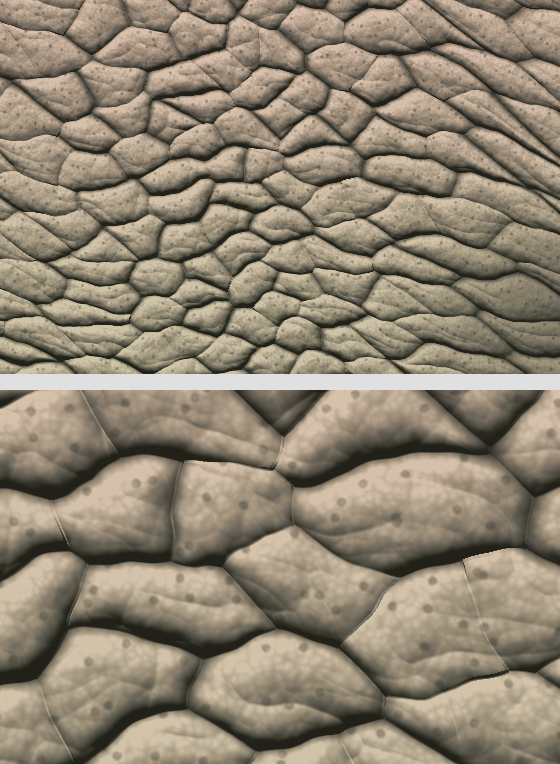
Top, the full canvas; bottom, a detail of the centre.
This texture is drawn by a WebGL 2 fragment shader. Its source:

```glsl
#version 300 es
precision highp float;

uniform vec2 u_resolution;
out vec4 fragColor;

const vec3 TONES[6] = vec3[6](
    vec3(0.13, 0.13, 0.10), vec3(0.29, 0.28, 0.24), vec3(0.41, 0.39, 0.35),
    vec3(0.56, 0.51, 0.44), vec3(0.69, 0.63, 0.55), vec3(0.83, 0.76, 0.68));

vec2 hash2(vec2 p) {
    vec3 q = fract(p.xyx * vec3(0.1031, 0.1030, 0.0973));
    q += dot(q, q.yzx + 33.33);
    return fract((q.xx + q.yz) * q.zy);
}

// Layered sines that bend straight lines into wavering ones
vec2 waver(vec2 p, float freq, float amount) {
    vec2 offset = vec2(0.0);
    for (int i = 0; i < 3; i++) {
        offset += amount * sin(p.yx * freq + vec2(1.7, 4.1) * float(i + 1) + p * freq * 0.6);
        freq *= 2.1;
        amount *= 0.45;
    }
    return p + offset;
}

// Distance to the nearest scattered point
float cellular(vec2 p) {
    vec2 cell = floor(p);
    float nearest = 4.0;
    for (int y = -1; y <= 1; y++)
    for (int x = -1; x <= 1; x++) {
        vec2 id = cell + vec2(x, y);
        vec2 toPoint = id + hash2(id) - p;
        nearest = min(nearest, dot(toPoint, toPoint));
    }
    return sqrt(nearest);
}

vec2 seedPoint(vec2 id, vec2 jitter) {
    return id + 0.5 + (hash2(id + 17.0) - 0.5) * jitter;
}

// Rounded distance to the cell borders; some borders are shallower than others
float creaseDistance(vec2 p, vec2 jitter, float shallow, float sharpness) {
    vec2 cell = floor(p), home = cell;
    float nearest = 9.0;
    for (int y = -1; y <= 1; y++)
    for (int x = -1; x <= 1; x++) {
        vec2 id = cell + vec2(x, y);
        vec2 toSeed = seedPoint(id, jitter) - p;
        float d = dot(toSeed, toSeed);
        if (d < nearest) { nearest = d; home = id; }
    }
    vec2 a = seedPoint(home, jitter) - p;
    float sum = 0.0;
    for (int y = -1; y <= 1; y++)
    for (int x = -1; x <= 1; x++) {
        if (x == 0 && y == 0) continue;
        vec2 id = home + vec2(x, y);
        vec2 b = seedPoint(id, jitter) - p;
        float fade = hash2(home + id + 5.0).x;
        float d = dot(0.5 * (a + b), normalize(b - a)) + shallow * fade * fade;
        sum += exp(-sharpness * d);
    }
    return -log(sum) / sharpness;
}

// Two crossing families of folds: one arching over the canvas, one falling right
vec2 foldCoords(vec2 p) {
    p = waver(p, 8.0, 0.016);
    p = waver(p, 37.0, 0.0032);
    p.y = 1.18 * p.y - 0.18 * p.y * p.y;
    float arch = 0.25 * p.x + 0.132 * sin(3.4 * (p.x - 0.6));
    return vec2((0.75 * p.x + p.y) / 0.135, (p.y - arch) / 0.115) + 20.0;
}

// Returns height and distance from the main creases
vec2 skin(vec2 p) {
    vec2 folds = foldCoords(p);
    float d = creaseDistance(folds, vec2(0.8, 0.58), 0.14, 17.0);
    float pillow = 0.025 * (1.0 - exp(-6.5 * max(d, -0.06)));
    float wrinkle = cellular(folds * vec2(2.3, 1.7) + 0.3 * sin(folds.yx * 5.0));
    float dimple = cellular(waver(p, 50.0, 0.004) * 40.0);
    return vec2(pillow - 0.0065 * wrinkle * wrinkle - 0.0022 * dimple, d);
}

vec3 toneRamp(float t) {
    vec3 color = TONES[0];
    for (int i = 1; i < 6; i++)
        color = mix(color, TONES[i], clamp(t * 5.0 - float(i - 1), 0.0, 1.0));
    return color;
}

void main() {
    vec2 p = gl_FragCoord.xy / u_resolution.y;

    // Relief lit from above
    const float STEP = 0.003;
    vec2 here = skin(p);
    vec2 slope = vec2(skin(p + vec2(STEP, 0.0)).x, skin(p + vec2(0.0, STEP)).x) - here.x;
    vec3 normal = normalize(vec3(-slope / STEP, 1.0));
    float light = max(dot(normal, normalize(vec3(-0.25, 0.68, 0.69))), 0.0);

    // Shadow in the creases, and a darker lower right corner
    float shade = light * 1.06 * mix(0.12, 1.0, smoothstep(-0.06, 0.12, here.y));
    shade *= 1.0 - 0.4 * smoothstep(0.55, 0.0, length((p - vec2(1.5, 0.15)) * vec2(1.0, 1.3)));

    // Pebbled grain and scattered pores
    float grain = cellular(waver(p, 60.0, 0.002) * 125.0);
    float pore = 1.0 - smoothstep(0.06, 0.16, cellular(p * 27.0 + 9.0));
    shade *= 1.0 + 0.22 * (0.5 - grain) - 0.3 * pore;

    // Warmer towards the top, greener below
    vec3 tint = mix(vec3(0.98, 1.01, 0.97), vec3(1.02, 0.99, 0.99), smoothstep(0.1, 0.9, p.y));
    fragColor = vec4(toneRamp(shade) * tint, 1.0);
}
```
